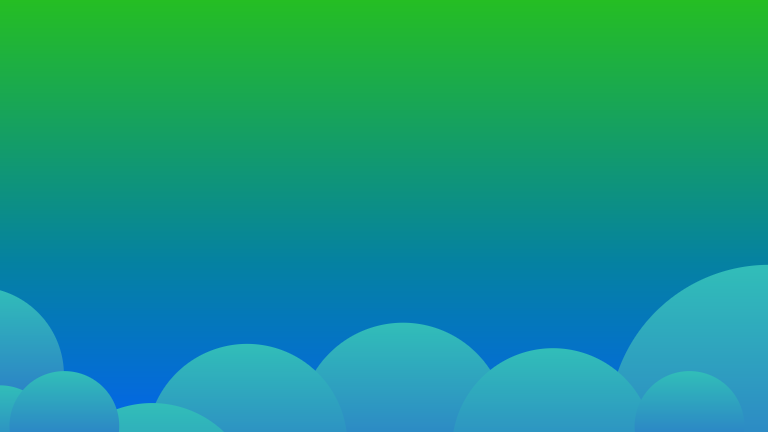
A WebGL 2 fragment shader for this background:

```glsl
#version 300 es
precision highp float;
// Rounded teal hills along the foot of a green-to-blue sky.
// The sky is a three-stop vertical gradient; each hill is a disc, shaded
// from its crown downwards and layered from back to front.

uniform vec2 u_resolution;
out vec4 outColor;

// Sky colours, and the height at which the middle one lies
const vec3 SKY_TOP = vec3(0.145, 0.745, 0.137);
const vec3 SKY_MIDDLE = vec3(0.020, 0.510, 0.627);
const vec3 SKY_BOTTOM = vec3(0.012, 0.392, 0.922);
const float SKY_STOP = 0.4;

// Hill colours at the crown and at the foot of the full disc
const vec3 HILL_CROWN = vec3(0.192, 0.745, 0.722);
const vec3 HILL_FOOT = vec3(0.157, 0.361, 0.816);

// Hills as centre x, centre y, radius in canvas heights, back to front
const int HILL_COUNT = 9;
const vec3 HILLS[HILL_COUNT] = vec3[HILL_COUNT](
    vec3(-0.056, 0.132, 0.204),
    vec3(1.780, 0.016, 0.371),
    vec3(0.000, -0.019, 0.127),
    vec3(0.933, 0.012, 0.241),
    vec3(0.572, -0.028, 0.232),
    vec3(0.352, -0.174, 0.241),
    vec3(1.280, -0.040, 0.234),
    vec3(0.149, 0.014, 0.127),
    vec3(1.596, 0.014, 0.127)
);

vec3 skyColor(float height) {
    vec3 lower = mix(SKY_BOTTOM, SKY_MIDDLE, clamp(height / SKY_STOP, 0.0, 1.0));
    float upper = clamp((height - SKY_STOP) / (1.0 - SKY_STOP), 0.0, 1.0);
    return mix(lower, SKY_TOP, upper);
}

float discDistance(vec2 point, vec3 disc) {
    return length(point - disc.xy) - disc.z;
}

vec3 hillColor(float height, vec3 disc) {
    float depth = (disc.y + disc.z - height) / (2.0 * disc.z);
    return mix(HILL_CROWN, HILL_FOOT, clamp(depth, 0.0, 1.0));
}

void main() {
    // Canvas-height units, origin at the lower left
    vec2 point = gl_FragCoord.xy / u_resolution.y;
    float pixel = 1.0 / u_resolution.y;

    vec3 color = skyColor(point.y);

    // Lay the hills over the sky with smoothed edges
    for (int i = 0; i < HILL_COUNT; i++) {
        float edge = discDistance(point, HILLS[i]);
        float coverage = clamp(0.5 - edge / pixel, 0.0, 1.0);
        color = mix(color, hillColor(point.y, HILLS[i]), coverage);
    }

    outColor = vec4(color, 1.0);
}
```
